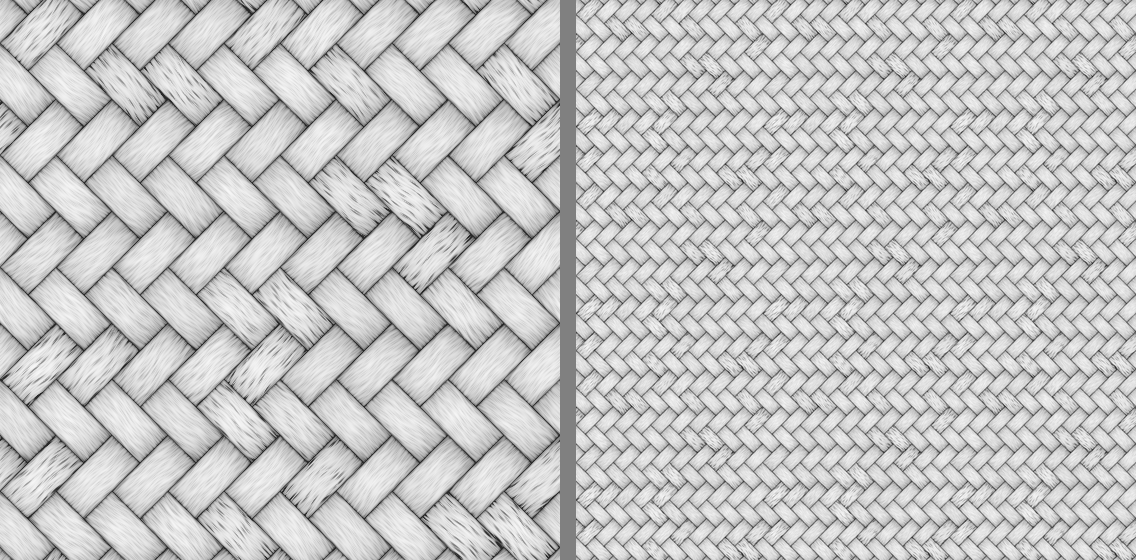
Left: one tile. Right: repeated 3 by 3.
Reproduce this pattern procedurally as a three.js fragment shader.

```glsl
varying vec2 vUv;

float hash(vec2 p) {
  return fract(sin(dot(p, vec2(127.1, 311.7))) * 43758.5);
}

// Cellular noise: distance to the nearest scattered point
float cellular(vec2 p) {
  vec2 cell = floor(p);
  float nearest = 1.0;
  for (int y = -1; y <= 1; y++) {
    for (int x = -1; x <= 1; x++) {
      vec2 c = cell + vec2(x, y);
      vec2 point = c + vec2(hash(c), hash(c + 17.0));
      nearest = min(nearest, length(p - point));
    }
  }
  return nearest;
}

// Wood darkening inside one strip; s.x runs along it (0..2), s.y across (0..1)
float woodGrain(vec2 s, vec2 id) {
  float phase = 6.283 * hash(id + 3.0);
  vec2 seed = floor(60.0 * vec2(hash(id), hash(id + 29.0)));
  float tilt = 0.24 * (hash(id + 7.0) - 0.5);
  float bend = 0.025 * sin(2.6 * s.x + phase) + 0.012 * sin(6.0 * s.x + 5.0 * s.y + phase);
  float across = s.y + tilt * (s.x - 1.0) + bend;

  // Fine fibres in two sizes
  float fine = 1.0 - cellular(vec2(s.x * 2.6, across * 21.0) + seed);
  float broad = 1.0 - cellular(vec2(s.x * 1.3, across * 9.0) + seed + 80.0);

  // Curved growth lines
  float rings = sin(34.0 * across + 3.0 * sin(2.3 * s.x + phase) + 2.0 * sin(5.0 * across + phase));
  rings *= 0.5 + 0.5 * sin(3.0 * s.x + 7.0 * across + 2.0 * phase);

  // Dark streaks on some strips only
  float streakiness = smoothstep(0.55, 1.0, hash(id + 11.0));
  float streak = smoothstep(0.62, 0.95, broad) * smoothstep(0.3, 0.7, fine);

  return 0.10 * fine * fine + 0.05 * broad * broad + 0.014 * rings + 0.28 * streakiness * streak;
}

void main() {
  // Diagonal grid: x climbs to the right, y falls to the right
  vec2 uv = vUv * 10.0 + vec2(0.0, 0.77);
  vec2 grid = vec2(uv.x + uv.y, uv.x - uv.y);
  vec2 cell = floor(grid);

  // Each strip covers two cells of the four-step herringbone
  float turn = mod(cell.x - cell.y, 4.0);
  bool rising = turn < 1.5;
  vec2 start = cell - (rising ? vec2(turn, 0.0) : vec2(0.0, 3.0 - turn));
  vec2 local = grid - start;
  vec2 strip = rising ? local : local.yx;

  // Strip number, wrapped at the canvas edges
  vec2 center = start + (rising ? vec2(1.0, 0.5) : vec2(0.5, 1.0));
  vec2 id = floor(mod(0.5 * vec2(center.x + center.y, center.x - center.y), 10.0));

  float side = min(strip.y, 1.0 - strip.y);
  float end = min(strip.x, 2.0 - strip.x);
  float grain = woodGrain(strip, id);

  // Soft shadows where the strip bends under its neighbours
  float shadow = 0.20 * exp(-strip.x / 0.28) + 0.29 * exp(-(2.0 - strip.x) / 0.30);
  shadow += 0.14 * exp(-side / 0.09);
  shadow *= 0.8 + 3.0 * grain;

  // Dark, slightly frayed seam
  float fray = 0.75 + 4.0 * grain;
  float seam = 0.50 * exp(-min(side, end) / (0.024 * fray));

  float shade = 0.985 - 0.035 * hash(id + 41.0) - grain - shadow - seam;
  gl_FragColor = vec4(vec3(clamp(shade, 0.16, 0.98)), 1.0);
}
```
